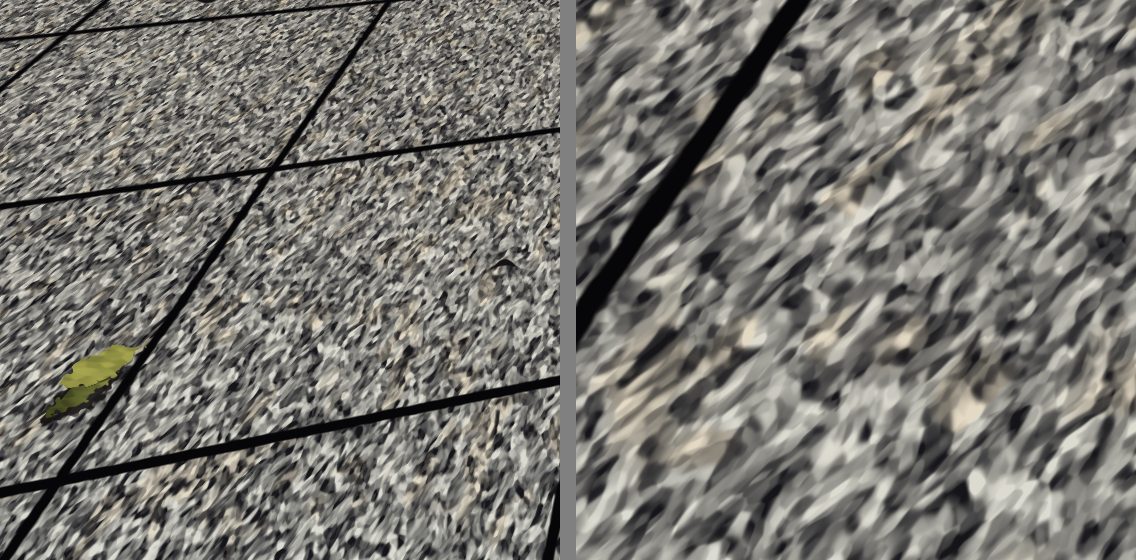
Left, the full canvas; right, a detail of the centre.
This texture is drawn by a WebGL 2 fragment shader. Its source:

```glsl
#version 300 es
precision highp float;
// Speckled granite paving seen at a slant, with dark joints and a fallen leaf.
uniform vec2 u_resolution;
out vec4 outColor;

// Ground plane: one joint crossing, the two slab edges and the perspective tilt
const vec2 CROSSING = vec2(0.488, 0.698);
const vec2 EDGE_ACROSS = vec2(0.7124, 0.0983);
const vec2 EDGE_NEAR = vec2(-0.2691, -0.3904);
const vec2 TILT = vec2(0.0942, -0.2996);

const vec2 JOINT_HALF = vec2(0.0112, 0.0138);
const float JOINT_WOBBLE = 0.0012;
const vec2 GRAIN_COUNT = vec2(96.0, 48.0);
const float GRAIN_SHARPNESS = 6.5;
const float GRAIN_CONTRAST = 1.25;
const float MOTTLE = 0.13;

const vec3 JOINT = vec3(0.025, 0.025, 0.03);
const vec3 STONE_DARK = vec3(0.08, 0.08, 0.10);
const vec3 STONE_MID = vec3(0.485, 0.485, 0.47);
const vec3 STONE_LIGHT = vec3(0.86, 0.86, 0.825);
const vec3 WARM_TINT = vec3(1.03, 0.99, 0.94);
const vec3 LEAF_LIGHT = vec3(0.57, 0.57, 0.27);
const vec3 LEAF_SHADE = vec3(0.25, 0.27, 0.12);
const vec3 DEBRIS = vec3(0.08, 0.07, 0.07);

vec2 hash2(vec2 cell) {
  vec3 q = fract(cell.xyx * vec3(0.1031, 0.1030, 0.0973));
  q += dot(q, q.yzx + 33.33);
  return fract((q.xx + q.yz) * q.zy);
}

// Cellular noise: random tones blended softly between scattered cell centres
float crystals(vec2 p) {
  vec2 cell = floor(p), local = fract(p);
  float total = 0.0, weights = 0.0;
  for (int y = -1; y <= 1; y++) {
    for (int x = -1; x <= 1; x++) {
      vec2 offset = vec2(x, y);
      vec2 toCentre = offset + hash2(cell + offset) - local;
      float weight = exp(-GRAIN_SHARPNESS * dot(toCentre, toCentre));
      total += weight * hash2(cell + offset + 57.0).x;
      weights += weight;
    }
  }
  return total / weights;
}

// Slab coordinates: joints lie on whole numbers
vec2 groundPlane(vec2 p) {
  vec2 flatPos = inverse(mat2(EDGE_ACROSS, EDGE_NEAR)) * (p - CROSSING);
  return flatPos / (1.0 - dot(TILT, flatPos));
}

// Signed distance to a pointed blade running from one tip to the other
float blade(vec2 p, vec2 tipA, vec2 tipB, float halfWidth) {
  vec2 axis = tipB - tipA;
  float len = length(axis);
  axis /= len;
  vec2 local = vec2(dot(p - tipA, axis), dot(p - tipA, vec2(-axis.y, axis.x)));
  float along = local.x / len;
  float belly = halfWidth * sin(3.14159 * clamp(along, 0.0, 1.0));
  return max(abs(local.y) - belly, (abs(along - 0.5) - 0.5) * len);
}

float cover(float dist, float blur) {
  return 1.0 - smoothstep(-blur, blur, dist);
}

vec3 granite(vec2 slab, vec2 p) {
  vec2 id = floor(slab);
  vec2 grain = slab * GRAIN_COUNT + id * 17.0;
  // Bend the grain a little so the flecks curve
  grain += 0.35 * sin(grain.yx * 0.9 + 1.7 * sin(grain * 0.37));
  float tone = 0.72 * crystals(grain) + 0.28 * crystals(grain * 1.6 + 31.0);
  float patches = 0.5 * crystals(slab * 6.0 + 9.0) + 0.5 * crystals(slab * 17.0);
  float contrast = GRAIN_CONTRAST * mix(1.15, 0.85, p.y);
  tone = 0.51 + (tone - 0.5) * contrast + (patches - 0.5) * MOTTLE;
  tone += (hash2(id + 40.0).x - 0.5) * 0.02;
  // Damp, darker stone in patches beside the joints
  vec2 gap = abs(fract(slab + 0.5) - 0.5);
  float damp = exp(-min(gap.x, gap.y) * 16.0) * smoothstep(0.35, 0.7, patches);
  tone = clamp(tone - 0.15 * damp, 0.0, 1.0);
  vec3 color = mix(STONE_DARK, STONE_MID, min(tone * 2.0, 1.0));
  color = mix(color, STONE_LIGHT, max(tone * 2.0 - 1.0, 0.0));
  float warm = smoothstep(0.66, 0.9, crystals(grain * 0.3 + 80.0));
  return color * mix(vec3(1.0), WARM_TINT, warm + 0.4 * p.y);
}

void main() {
  vec2 p = gl_FragCoord.xy / u_resolution;
  float blur = max(0.0014, 0.8 / u_resolution.y);
  vec2 slab = groundPlane(p);
  vec3 color = granite(slab, p);

  // Joints with slightly chipped edges
  float chip = (crystals(slab * 48.0) - 0.5) * 2.0 * JOINT_WOBBLE;
  vec2 gap = abs(fract(slab + 0.5) - 0.5) - JOINT_HALF + chip;
  vec2 soft = max(fwidth(slab), vec2(0.003));
  vec2 line = 1.0 - smoothstep(-soft, soft, gap);
  color = mix(color, JOINT, max(line.x, line.y));

  // Leaf: shadow, shaded lower fold, lit upper fold and stalk
  float ragged = (crystals(p * 85.0) - 0.5) * 0.014;
  float shadow = blade(p, vec2(0.075, 0.25), vec2(0.215, 0.335), 0.02) + ragged;
  float lower = blade(p, vec2(0.07, 0.253), vec2(0.222, 0.342), 0.018) + ragged;
  float upper = blade(p, vec2(0.105, 0.312), vec2(0.255, 0.382), 0.026) + ragged;
  float stalk = blade(p, vec2(0.045, 0.242), vec2(0.125, 0.295), 0.003);
  float veins = 0.84 + 0.3 * crystals(p * vec2(45.0, 110.0));
  color = mix(color, DEBRIS, 0.9 * cover(min(shadow - 0.003, stalk), blur * 2.0));
  vec3 fold = mix(LEAF_SHADE, LEAF_LIGHT, smoothstep(0.09, 0.22, p.x) * 0.8);
  color = mix(color, fold * veins, cover(lower + 0.004, blur));
  float underside = smoothstep(-0.01, 0.01, 0.21 + 0.62 * p.x - p.y);
  color = mix(color, DEBRIS, 0.85 * underside * cover(upper - 0.003, blur * 2.0));
  color = mix(color, LEAF_LIGHT * veins, cover(upper, blur));

  // Small scraps on the stone
  float arch = 0.009 * sin((p.x - 0.88) * 75.0);
  float scrap = blade(p - vec2(0.0, arch), vec2(0.878, 0.521), vec2(0.924, 0.524), 0.006);
  scrap = min(scrap, blade(p, vec2(0.35, 1.0), vec2(0.388, 1.0), 0.006));
  color = mix(color, DEBRIS, cover(scrap, blur * 1.5));
  outColor = vec4(color, 1.0);
}
```
